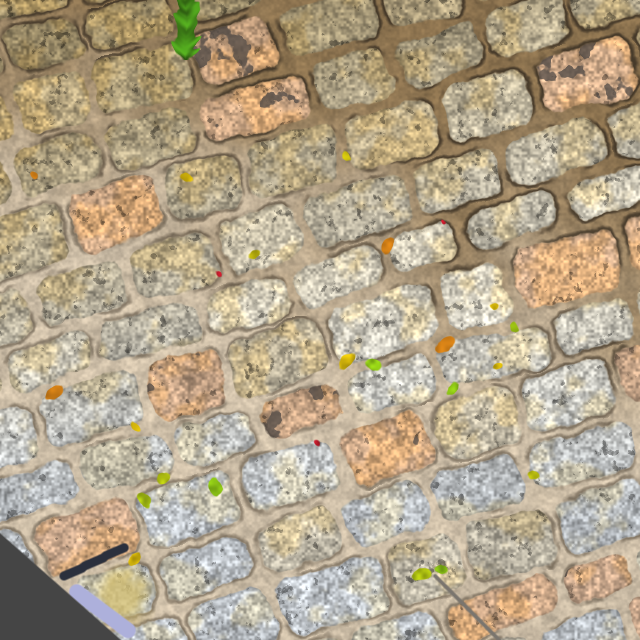
Write a Shadertoy shader that draws this texture.

```glsl
// Weathered granite cobbles in tilted, uneven rows: jittered rounded boxes
// over sandy joints, tinted by position, with noise for grain and wear.
// Fallen leaves, a green sprig and a dark object in the corner lie on top.
#define TILT 0.288        // row angle in radians, rising to the right
#define PITCH 0.154       // mean stone spacing along a row
#define ROW 0.095         // mean row spacing
#define ROW_PHASE 0.315
#define JITTER 0.28       // unevenness of stone and row edges
#define JOINT 0.0085      // half width of a joint
#define CORNER 0.022      // stone corner radius
#define PINK_SHARE 0.18
#define GRAIN 0.42        // contrast of the finest grain
#define LEAVES 24

float hash(vec2 p) {
    vec3 q = fract(p.xyx * 0.1031);
    q += dot(q, q.yzx + 33.33);
    return fract((q.x + q.y) * q.z);
}

float noise(vec2 p) {
    vec2 i = floor(p), f = fract(p);
    f = f * f * (3.0 - 2.0 * f);
    return mix(mix(hash(i), hash(i + vec2(1, 0)), f.x),
               mix(hash(i + vec2(0, 1)), hash(i + vec2(1, 1)), f.x), f.y);
}

float fbm(vec2 p) {
    float sum = 0.0, amp = 0.5;
    for (int i = 0; i < 4; i++) {
        sum += amp * noise(p);
        p = mat2(1.6, 1.2, -1.2, 1.6) * p + 7.3;
        amp *= 0.5;
    }
    return sum / 0.9375;
}

mat2 rotation(float a) { return mat2(cos(a), -sin(a), sin(a), cos(a)); }

// Jittered cell borders and the index of the cell that holds t
float border(float i, float seed) {
    return i + JITTER * (hash(vec2(i + 40.0, seed + 60.0)) - 0.5);
}

float cellIndex(float t, float seed) {
    float i = floor(t);
    if (t < border(i, seed)) return i - 1.0;
    return t >= border(i + 1.0, seed) ? i + 1.0 : i;
}

// Signed distance to the stone (x) and its cell id (yz)
vec3 cobble(vec2 q) {
    vec2 t = q / vec2(PITCH, ROW) + vec2(0, ROW_PHASE);
    float row = cellIndex(t.y, 91.0);
    t.x += hash(vec2(row + 50.0, 17.0));
    float col = cellIndex(t.x, row);
    vec2 lo = vec2(border(col, row), border(row, 91.0));
    vec2 hi = vec2(border(col + 1.0, row), border(row + 1.0, 91.0));
    vec2 id = vec2(col, row) + 50.0;
    vec2 p = (t - 0.5 * (lo + hi)) * vec2(PITCH, ROW);
    p = rotation(0.16 * (hash(id + 5.0) - 0.5)) * p;
    vec2 size = 0.5 * (hi - lo) * vec2(PITCH, ROW) - JOINT * (0.75 + 0.5 * hash(id + 9.0));
    vec2 e = abs(p) - size + CORNER;
    return vec3(length(max(e, 0.0)) + min(max(e.x, e.y), 0.0) - CORNER, id);
}

float segment(vec2 p, vec2 a, vec2 b) {
    vec2 d = b - a;
    return length(p - a - d * clamp(dot(p - a, d) / dot(d, d), 0.0, 1.0));
}

void mainImage(out vec4 fragColor, in vec2 fragCoord) {
    vec2 uv = fragCoord / iResolution.xy;
    float px = 1.2 / iResolution.y;

    // Stone layout with wavering rows and chipped outlines
    vec2 wave = vec2(noise(uv * 6.0), noise(uv * 6.0 + 31.0)) - 0.5;
    vec2 chip = vec2(fbm(uv * 38.0), fbm(uv * 38.0 + 53.0)) - 0.5;
    vec3 stone = cobble(rotation(TILT) * uv + 0.016 * wave + 0.016 * chip);
    float d = stone.x;
    vec2 id = stone.yz;
    float grain = noise(uv * 230.0) + 0.6 * noise(uv * 120.0 + 9.0) - 0.8;

    // Sandy joints: brown at the top right, pale at the bottom left
    float pale = smoothstep(1.05, 0.40, uv.y + 0.40 * (uv.x - 0.4) + 0.4 * (fbm(uv * 7.0) - 0.5));
    vec3 color = mix(vec3(0.55, 0.45, 0.31), vec3(0.81, 0.75, 0.66), pale);
    color *= 0.86 + 0.28 * fbm(uv * 60.0) + 0.3 * GRAIN * grain;
    float crevice = smoothstep(0.006, 0.0, abs(d - 0.002)) * smoothstep(0.40, 0.58, fbm(uv * 17.0 + 4.0));
    color = mix(color, vec3(0.23, 0.19, 0.14), crevice * mix(0.85, 0.45, pale));

    // Stone tints: warm and dim at the top left, cool and bright below
    vec3 granite = mix(vec3(0.79, 0.77, 0.71), vec3(0.74, 0.76, 0.78), smoothstep(0.6, 0.15, uv.y));
    float dim = smoothstep(0.60, 1.35, uv.y + 0.4 * (1.0 - uv.x));
    granite = mix(granite, vec3(0.61, 0.55, 0.41), dim);
    granite = mix(granite, vec3(0.74, 0.67, 0.52), 0.5 * step(0.75, hash(id + 21.0)));
    float pink = step(hash(id + 13.0), PINK_SHARE);
    granite = mix(granite, vec3(0.80, 0.64, 0.51), 0.85 * pink);

    // Grain, pits, dark blotches and worn rims
    granite *= 0.95 + 0.12 * hash(id + 2.0);
    granite *= 0.83 + 0.34 * fbm(uv * 42.0) + GRAIN * grain;
    granite *= mix(vec3(1.0), vec3(1.05, 1.0, 0.88), smoothstep(0.45, 0.65, fbm(uv * 20.0 + 37.0)));
    granite *= 1.0 - 0.35 * smoothstep(0.68, 0.78, fbm(uv * 75.0 + 11.0));
    float blotch = pink * step(0.5, hash(id + 41.0)) * smoothstep(0.65, 0.69, fbm(uv * 26.0 + 19.0));
    granite = mix(granite, vec3(0.33, 0.30, 0.28), 0.8 * blotch);
    granite *= 1.0 - 0.14 * smoothstep(-0.007, 0.0, d);
    color = mix(color, granite, smoothstep(px, -px, d));

    // Twig, then scattered leaves and a few red petals
    color = mix(color, vec3(0.48, 0.46, 0.43), smoothstep(px, -px, segment(uv, vec2(0.68, 0.10), vec2(0.78, 0.0)) - 0.003));
    for (int i = 0; i < LEAVES; i++) {
        vec2 k = vec2(float(i), 3.0);
        vec2 at = mix(vec2(0.04, 0.1), vec2(0.88, 0.78), vec2(hash(k), hash(k + 8.0)));
        vec2 p = rotation(6.28 * hash(k + 15.0)) * (uv - at) + 0.012 * chip;
        float kind = hash(k + 27.0);
        float size = kind > 0.87 ? 0.005 : mix(0.007, 0.015, hash(k + 33.0));
        vec3 leaf = mix(vec3(0.82, 0.70, 0.04), vec3(0.53, 0.74, 0.08), smoothstep(0.3, 0.6, kind));
        leaf = kind > 0.87 ? vec3(0.72, 0.10, 0.16) : kind < 0.12 ? vec3(0.76, 0.46, 0.08) : leaf;
        color = mix(color, leaf * (0.8 + 0.4 * noise(uv * 110.0)), smoothstep(px, -px, length(p * vec2(1.0, 1.5)) - size));
    }

    // Feathery sprig at the top edge
    vec2 s = uv - vec2(0.290, 0.905) + 0.006 * chip;
    float needles = noise(vec2(s.x * 60.0, s.y * 110.0 - abs(s.x) * 90.0));
    float sprig = abs(s.x) - 0.026 * (0.35 + 0.65 * needles) * smoothstep(-0.01, 0.02, s.y);
    color = mix(color, vec3(0.27, 0.55, 0.10) * (0.6 + 0.7 * needles), smoothstep(px, -px, sprig) * step(0.0, s.y));

    // Corner object: yellow stain, dark barbs, pale rim and flat dark body
    color = mix(color, vec3(0.84, 0.75, 0.42), 0.75 * smoothstep(0.06, 0.02, length(uv - vec2(0.19, 0.065) + 0.03 * chip)));
    for (int i = 0; i < 3; i++) {
        vec2 a = vec2(0.10, 0.10) + float(i) * vec2(0.033, 0.016);
        color = mix(color, vec3(0.17, 0.19, 0.24), smoothstep(px, -px, segment(uv, a, a + vec2(0.028, 0.012)) - 0.007));
    }
    float rim = segment(uv, vec2(0.12, 0.075), vec2(0.20, 0.015)) - 0.012;
    color = mix(color, vec3(0.68, 0.69, 0.86), smoothstep(px, -px, rim));
    float body = dot(uv - vec2(0.0, 0.167), normalize(vec2(0.167, 0.189)));
    color = mix(color, vec3(0.27), smoothstep(px, -px, body));

    fragColor = vec4(clamp(color, 0.0, 1.0), 1.0);
}
```
